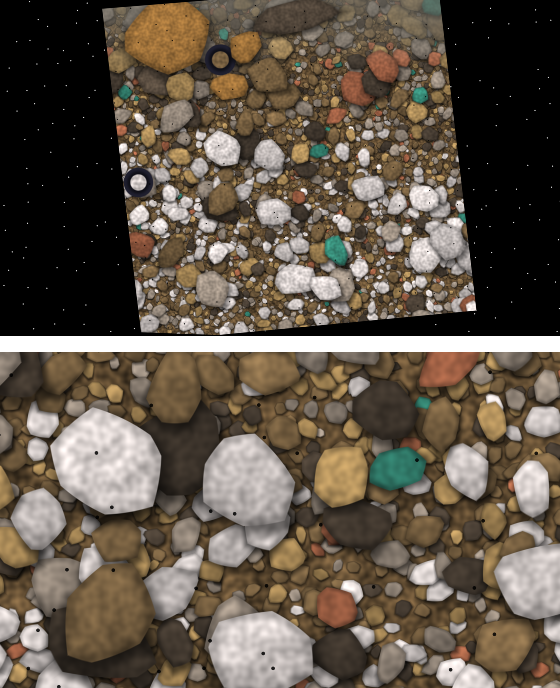
Top: the whole. Bottom: its middle third, enlarged.
Write a WebGL 1 fragment shader that draws this texture.

```glsl
precision highp float;
uniform vec2 u_resolution;

const float TAU = 6.2831853;
const int LAYERS = 4;
const float FINEST_CELL = 0.020;
const float CELL_GROWTH = 1.7;
const float SPECK_CELL = 0.06;
const float SPECK_RADIUS = 0.0018;
const vec2 LIGHT = vec2(-0.4, 0.9);
const vec3 SOIL = vec3(0.37, 0.29, 0.19);
const vec3 PALE = vec3(0.80, 0.77, 0.76);
const vec3 GREY = vec3(0.58, 0.53, 0.48);
const vec3 BROWN = vec3(0.46, 0.37, 0.25);
const vec3 OCHRE = vec3(0.64, 0.52, 0.33);
const vec3 DARK = vec3(0.28, 0.24, 0.20);
const vec3 RUST = vec3(0.63, 0.38, 0.27);
const vec3 TEAL = vec3(0.20, 0.50, 0.43);
const vec3 WATER = vec3(0.43, 0.42, 0.39);
const vec3 GOLD = vec3(0.63, 0.45, 0.23);
const vec3 RUBBER = vec3(0.06, 0.06, 0.09);

float hash(vec2 p) {
  vec3 q = fract(p.xyx * vec3(0.1031, 0.1030, 0.0973));
  q += dot(q, q.yzx + 33.33);
  return fract((q.x + q.y) * q.z);
}

vec2 gradient(vec2 cell) {
  float a = TAU * hash(cell);
  return vec2(cos(a), sin(a));
}

float noise(vec2 p) {
  vec2 i = floor(p), f = p - i;
  vec2 u = f * f * f * (f * (f * 6.0 - 15.0) + 10.0);
  vec2 e = vec2(1.0, 0.0);
  float low = mix(dot(gradient(i), f), dot(gradient(i + e.xy), f - e.xy), u.x);
  float high = mix(dot(gradient(i + e.yx), f - e.yx), dot(gradient(i + 1.0), f - 1.0), u.x);
  return mix(low, high, u.y);
}

float fillBelow(float d, float edge, float soft) {
  return 1.0 - smoothstep(edge - soft, edge + soft, d);
}

// Stone colour: pale ones are picked first, then earth tones and rare accents
vec3 stoneColour(float pick, float tone, float paleShare) {
  float h = (pick - paleShare) / (1.0 - paleShare);
  vec3 c = h < 0.0 ? PALE : h < 0.30 ? GREY : h < 0.58 ? BROWN : h < 0.80 ? OCHRE
         : h < 0.94 ? DARK : h < 0.985 ? RUST : TEAL;
  return c * mix(0.84, 1.14, tone);
}

// Rounded irregular polygon with contact shadow, shading and grain
void stone(inout vec3 col, vec2 p, vec2 centre, vec2 size, float angle, float seed, vec3 tint) {
  vec2 d = p - centre;
  float c = cos(angle), s = sin(angle);
  vec2 q = vec2(c * d.x + s * d.y, c * d.y - s * d.x) / size;
  if (dot(q, q) > 4.0) return;
  float poly = 0.0;
  for (int k = 0; k < 7; k++) {
    float r = hash(vec2(seed, float(k) * 7.3 + 1.0));
    float a = (float(k) + 0.7 * r) * TAU / 7.0;
    poly = max(poly, dot(q, vec2(cos(a), sin(a))) / mix(0.75, 1.08, fract(r * 17.0)));
  }
  float f = mix(poly, length(q), 0.3);
  float soft = 0.8 / (u_resolution.y * size.y);
  float lit = dot(d / size, LIGHT);
  col *= mix(0.45, 1.0, smoothstep(0.85, 1.3, f + 0.12 * lit));
  float grain = 0.22 * noise(p * 38.0 + seed) + 0.24 * noise(p * 115.0);
  float shade = 1.0 + 0.10 * lit + grain - 0.22 * smoothstep(0.72, 1.0, f);
  col = mix(col, tint * shade, fillBelow(f, 1.0, soft));
}

// Scattered stones, one candidate per cell
void gravel(inout vec3 col, vec2 p, float cell, float fill, float layer) {
  vec2 home = floor(p / cell);
  for (int j = -1; j <= 1; j++) {
    for (int i = -1; i <= 1; i++) {
      vec2 id = home + vec2(float(i), float(j));
      vec2 key = id + 71.0 * (layer + 1.0);
      if (hash(key) > fill) continue;
      vec2 jitter = vec2(hash(key + 11.3), hash(key + 23.7));
      vec2 centre = (id + 0.15 + 0.7 * jitter) * cell;
      float radius = cell * mix(0.32, 0.60, hash(key + 37.1));
      vec2 size = radius * vec2(1.0, mix(0.62, 0.98, hash(key + 41.9)));
      float paleShare = (0.22 + 0.11 * layer) * (1.0 - smoothstep(0.42, 0.74, centre.y));
      vec3 tint = stoneColour(hash(key + 53.3), hash(key + 61.7), paleShare);
      stone(col, p, centre, size, TAU * hash(key + 67.9), 90.0 * hash(key + 5.5), tint);
    }
  }
}

void wheel(inout vec3 col, vec2 p, vec2 centre, float radius, vec3 hub) {
  float d = length(p - centre) / radius;
  float soft = 0.8 / (u_resolution.y * radius);
  col = mix(col, RUBBER * (1.0 + smoothstep(0.6, 0.9, d)), fillBelow(d, 1.0, soft));
  col = mix(col, hub * (1.0 + 0.4 * noise(p * 90.0)), fillBelow(d, 0.55, soft));
}

// Positive inside the tilted frame
float frame(vec2 p) {
  float sides = min(p.x - 0.304 - 0.120 * (0.974 - p.y), 1.309 + 0.118 * (1.0 - p.y) - p.x);
  float top = 0.974 + 0.08 * (p.x - 0.304) - p.y;
  float base = min(p.y - 0.011 + 0.035 * (p.x - 0.42), p.y - 0.028 - 0.095 * (p.x - 0.913));
  return min(sides, min(top, base));
}

void main() {
  vec2 p = gl_FragCoord.xy / u_resolution.y;
  float pixel = 1.0 / u_resolution.y;
  vec3 col = SOIL * (1.0 + 0.5 * noise(p * 30.0) + 0.6 * noise(p * 130.0));
  for (int i = 0; i < LAYERS; i++) {
    float n = float(i);
    gravel(col, p, FINEST_CELL * pow(CELL_GROWTH, n), 0.95 - 0.21 * n, n);
  }

  // Shallow water
  float depth = smoothstep(0.76, 1.0, p.y + 0.08 * noise(p * 6.0));
  col = mix(col, WATER * (1.0 + 0.2 * noise(p * vec2(14.0, 40.0))), 0.65 * depth);

  // Landmark rocks and wheels
  stone(col, p, vec2(0.87, 0.95), vec2(0.12, 0.045), 0.15, 3.0, DARK * 1.15);
  stone(col, p, vec2(0.467, 0.761), vec2(0.06, 0.042), -0.4, 8.0, DARK * 1.35);
  stone(col, p, vec2(0.507, 0.891), vec2(0.135, 0.105), 0.25, 5.0, GOLD);
  stone(col, p, vec2(0.798, 0.776), vec2(0.06, 0.052), -0.6, 12.0, BROWN);
  stone(col, p, vec2(0.539, 0.739), vec2(0.047, 0.045), 0.5, 17.0, OCHRE * 0.92);
  stone(col, p, vec2(0.683, 0.739), vec2(0.056, 0.040), 0.0, 21.0, GOLD);
  stone(col, p, vec2(0.522, 0.652), vec2(0.058, 0.042), 0.8, 26.0, GREY);
  stone(col, p, vec2(0.663, 0.557), vec2(0.050, 0.052), 0.2, 31.0, PALE * 1.08);
  stone(col, p, vec2(1.328, 0.283), vec2(0.060, 0.048), 1.8, 36.0, PALE * 0.92);
  stone(col, p, vec2(0.88, 0.17), vec2(0.064, 0.050), 0.0, 44.0, PALE * 1.06);
  stone(col, p, vec2(0.97, 0.141), vec2(0.050, 0.040), -0.3, 49.0, PALE * 1.06);
  wheel(col, p, vec2(0.656, 0.822), 0.046, BROWN);
  stone(col, p, vec2(0.733, 0.861), vec2(0.050, 0.045), 0.9, 53.0, GOLD * 0.95);
  wheel(col, p, vec2(0.412, 0.457), 0.044, PALE);

  // Black surround, with specks that contrast on either side
  float inside = smoothstep(-0.5 * pixel, 0.5 * pixel, frame(p));
  col *= inside;
  vec2 id = floor(p / SPECK_CELL);
  vec2 spot = (id + 0.1 + 0.8 * vec2(hash(id + 7.7), hash(id + 19.1))) * SPECK_CELL;
  float speck = fillBelow(length(p - spot), SPECK_RADIUS, 0.5 * pixel) * step(hash(id + 3.3), 0.7);
  gl_FragColor = vec4(mix(col, vec3(1.0 - inside), 0.85 * speck), 1.0);
}
```
